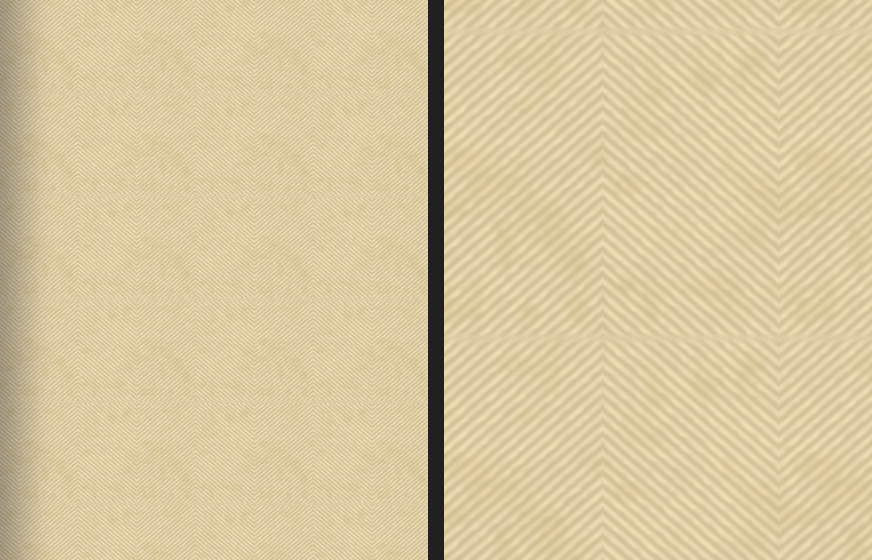
Left, the full canvas; right, a detail of the centre.
Give the GLSL for this texture, as a Shadertoy shader.

```glsl
// Cream herringbone cloth with a soft shadow down the left edge.
// Folded diagonal stripes form the chevron columns; the stripe phase flips
// at each tile row, and tiling value noise adds uneven thread and stains.

const float PI = 3.14159265;
const vec2 TILE = vec2(0.1374, 0.1827);    // column width, row height
const vec2 ORIGIN = vec2(0.182, 0.1693);   // first seams, from the top left
const vec2 STRIPES = vec2(12.0, 24.0);     // stripes per column and per row
const vec3 THREAD_DARK = vec3(0.822, 0.752, 0.588);
const vec3 THREAD_LIGHT = vec3(0.926, 0.857, 0.707);
const vec3 STAIN = vec3(0.82, 0.74, 0.53);
const vec3 SHADOW = vec3(0.69, 0.70, 0.73);

float hash(vec2 p) {
    return fract(sin(dot(p, vec2(127.1, 311.7))) * 43758.5453);
}

// Value noise that repeats after a whole number of cells
float tiledNoise(vec2 p, vec2 period) {
    vec2 cell = floor(p);
    vec2 f = fract(p);
    f = f * f * (3.0 - 2.0 * f);
    vec2 a = mod(cell, period);
    vec2 b = mod(cell + 1.0, period);
    return mix(mix(hash(a), hash(vec2(b.x, a.y)), f.x),
               mix(hash(vec2(a.x, b.y)), hash(b), f.x), f.y);
}

// Triangle wave: 0 at even seams, 1 at odd seams
float foldColumns(float column) {
    return 2.0 * abs(fract(0.5 * column + 0.5) - 0.5);
}

// Signed stripe wave from -1 to 1, faded when too fine for the canvas
float herringbone(vec2 tile, vec2 stripes, float wobble, float footprint) {
    float phase = stripes.x * foldColumns(tile.x) - stripes.y * tile.y + wobble;
    float rowFlip = clamp(16.0 * sin(PI * tile.y), -1.0, 1.0);
    float fade = 1.0 - smoothstep(0.5, 1.0, footprint);
    return cos(2.0 * PI * phase) * rowFlip * fade;
}

void mainImage(out vec4 fragColor, in vec2 fragCoord) {
    vec2 uv = fragCoord / iResolution.xy;
    vec2 tile = (vec2(uv.x, 1.0 - uv.y) - ORIGIN) / TILE;
    float footprint = length(STRIPES / (TILE * iResolution.xy));

    // Repeating wear: one noise tile spans two columns and one row
    vec2 swatch = tile * vec2(0.5, 1.0);
    float fine = tiledNoise(swatch * vec2(48.0, 42.0), vec2(48.0, 42.0)) - 0.5;
    float patchy = tiledNoise(swatch * vec2(14.0, 12.0), vec2(14.0, 12.0));
    float broad = tiledNoise(swatch * vec2(4.0) + 0.5, vec2(4.0)) - 0.5;

    // Woven stripes
    float wave = herringbone(tile, STRIPES, 0.12 * fine, footprint);
    float thread = 0.5 + 0.5 * wave * (0.9 + 0.3 * fine);
    vec3 color = mix(THREAD_DARK, THREAD_LIGHT, thread);

    // Yellowed patches and uneven brightness
    color = mix(color, STAIN, 0.28 * smoothstep(0.55, 0.95, patchy));
    color *= 1.0 + 0.035 * fine + 0.012 * broad;

    // Shadow along the left edge
    float shade = 1.0 - smoothstep(-0.03, 0.135, uv.x);
    color *= mix(vec3(1.0), SHADOW, shade);

    fragColor = vec4(color, 1.0);
}
```
